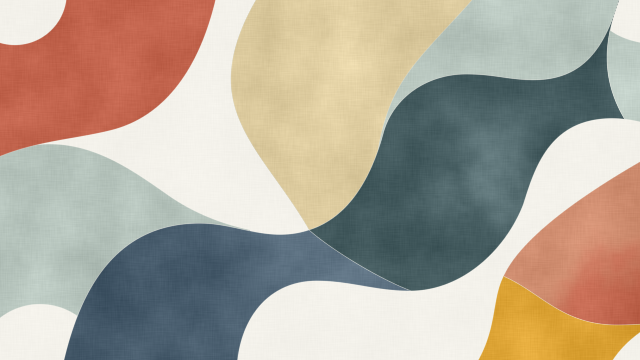
Write a Shadertoy shader that draws this background.

```glsl
// Flowing abstract ribbons and petals in muted watercolour on woven paper.
#define UNITS 432.0       // design units in the canvas height
#define FAR 1000.0        // distance used beyond the ends of a curve
#define WASH_SCALE 0.011  // frequency of the pigment clouds
#define WASH 0.10         // strength of the pigment clouds
#define WEAVE 0.022       // strength of the linen threads
#define RIM 0.22          // strength of the pale seam around shapes

const vec3 CREAM = vec3(0.955, 0.947, 0.920);
const vec3 SAGE = vec3(0.715, 0.770, 0.740);
const vec3 SAND = vec3(0.875, 0.805, 0.630);
const vec3 PINE = vec3(0.255, 0.345, 0.360);
const vec3 SLATE = vec3(0.270, 0.350, 0.415);
const vec3 RUST = vec3(0.755, 0.385, 0.295);
const vec3 SALMON = vec3(0.830, 0.570, 0.455);
const vec3 OCHRE = vec3(0.860, 0.635, 0.200);

float hash(vec2 c) {
    vec3 q = fract(vec3(c.xyx) * 0.1031);
    q += dot(q, q.yzx + 33.33);
    return fract((q.x + q.y) * q.z);
}

float lattice(vec2 cell, vec2 f) {
    float a = 6.2832 * hash(cell);
    return dot(vec2(cos(a), sin(a)), f);
}

float gradientNoise(vec2 p) {
    vec2 i = floor(p), f = p - i, o = vec2(1, 0);
    vec2 u = f * f * f * (f * (f * 6.0 - 15.0) + 10.0);
    return mix(mix(lattice(i, f), lattice(i + o, f - o), u.x),
               mix(lattice(i + o.yx, f - o.yx), lattice(i + 1.0, f - 1.0), u.x), u.y);
}

float fbm(vec2 p) {
    float sum = 0.0, amp = 0.8;
    for (int k = 0; k < 5; k++) {
        sum += amp * gradientNoise(p);
        p = mat2(1.6, 1.2, -1.2, 1.6) * p + 17.3;
        amp *= 0.5;
    }
    return sum;
}

// Signed offset from a cubic curve with rising x; set only within its span.
void arc(inout float d, vec2 p, vec2 a, vec2 b, vec2 c, vec2 e) {
    if (p.x < a.x || p.x >= e.x) return;
    vec2 k1 = 3.0 * (b - a), k2 = 3.0 * (a - 2.0 * b + c), k3 = e - a + 3.0 * (b - c);
    float t = 0.5, stride = 0.25;
    for (int k = 0; k < 16; k++) {
        float x = a.x + t * (k1.x + t * (k2.x + t * k3.x));
        t += x < p.x ? stride : -stride;
        stride *= 0.5;
    }
    float y = a.y + t * (k1.y + t * (k2.y + t * k3.y));
    vec2 tangent = normalize(k1 + t * (2.0 * k2 + 3.0 * t * k3));
    d = (p.y - y) * tangent.x;
}

// Fill where d is negative, with a soft pale seam.
void paint(inout vec3 col, vec3 ink, float d) {
    float px = UNITS / iResolution.y;
    col = mix(col, ink, smoothstep(0.6, -0.6, d / px));
    col = mix(col, CREAM, RIM * smoothstep(1.2, 0.0, abs(d)));
}

void mainImage(out vec4 fragColor, in vec2 fragCoord) {
    vec2 p = fragCoord * UNITS / iResolution.y;
    p.y = UNITS - p.y;   // design space runs downward
    vec2 q = p.yx;       // swapped axes for upright curves

    // Ribbon: upper and lower edges, then its cut at the right
    float top = p.x < 400.0 ? -FAR : FAR;
    arc(top, p, vec2(74, 445), vec2(95, 345), vec2(140, 268), vec2(240, 268));
    arc(top, p, vec2(240, 268), vec2(285, 268), vec2(322, 292), vec2(371, 276));
    arc(top, p, vec2(371, 276), vec2(418, 261), vec2(445, 215), vec2(460, 160));
    arc(top, p, vec2(460, 160), vec2(471, 119), vec2(510, 89), vec2(560, 89));
    arc(top, p, vec2(560, 89), vec2(592, 89), vec2(612, 96), vec2(640, 96));
    arc(top, p, vec2(640, 96), vec2(700, 96), vec2(727, 58), vec2(745, -8));
    float base = -FAR, cut = -FAR;
    arc(base, p, vec2(284, 445), vec2(286, 385), vec2(320, 337), vec2(380, 337));
    arc(base, p, vec2(380, 337), vec2(420, 337), vec2(450, 349), vec2(492, 349));
    arc(base, p, vec2(492, 349), vec2(557, 349), vec2(608, 297), vec2(628, 245));
    arc(base, p, vec2(628, 245), vec2(642, 200), vec2(660, 142), vec2(735, 142));
    arc(base, p, vec2(735, 142), vec2(752, 142), vec2(770, 146), vec2(790, 152));
    arc(cut, q, vec2(-5, 745), vec2(45, 725), vec2(95, 718), vec2(150, 754));

    // Central petal: left edge runs on as the ribbon seam
    float seam = -FAR, petal = -FAR;
    arc(seam, q, vec2(-5, 310), vec2(25, 292), vec2(60, 277), vec2(95, 277));
    arc(seam, q, vec2(95, 277), vec2(160, 277), vec2(205, 330), vec2(276, 371));
    arc(seam, q, vec2(276, 371), vec2(299, 397), vec2(335, 455), vec2(350, 496));
    arc(petal, q, vec2(-5, 571), vec2(75, 500), vec2(95, 466), vec2(190, 452));

    // Left hill and corner band
    float hill = -FAR, band = FAR;
    arc(hill, p, vec2(-20, 196), vec2(5, 182), vec2(30, 173), vec2(60, 173));
    arc(hill, p, vec2(60, 173), vec2(115, 173), vec2(160, 205), vec2(200, 233));
    arc(hill, p, vec2(200, 233), vec2(228, 253), vec2(262, 268), vec2(300, 276));
    arc(band, p, vec2(-20, 197), vec2(30, 170), vec2(85, 168), vec2(130, 157));
    arc(band, p, vec2(130, 157), vec2(205, 140), vec2(243, 70), vec2(260, -6));

    // Right side: leaf outline, its split, the corner and the small bay
    float leaf = -FAR, split = FAR, corner = -FAR, bay = -FAR;
    arc(leaf, q, vec2(185, 784), vec2(232, 700), vec2(285, 625), vec2(332, 604));
    arc(leaf, q, vec2(332, 604), vec2(362, 589), vec2(398, 598), vec2(445, 566));
    arc(split, p, vec2(595, 328), vec2(645, 345), vec2(670, 390), vec2(740, 390));
    arc(split, p, vec2(740, 390), vec2(757, 390), vec2(775, 389), vec2(790, 387));
    arc(corner, p, vec2(728, 445), vec2(740, 420), vec2(762, 400), vec2(790, 385));
    arc(bay, p, vec2(725, 30), vec2(740, 46), vec2(765, 52), vec2(790, 54));

    // Pigment clouds
    float cloud = fbm(p * WASH_SCALE + 4.0);
    float bloom = exp(-dot(p - vec2(585, 220), p - vec2(585, 220)) / 6000.0);
    vec3 pine = PINE + bloom * (0.07 + 0.12 * cloud);
    vec3 slate = SLATE + 0.09 * smoothstep(150.0, 400.0, p.x - 0.5 * (p.y - 300.0));
    float soak = p.y - 335.0 + 0.8 * (p.x - 700.0) + 90.0 * cloud;
    vec3 blush = mix(SALMON, RUST, 0.9 * smoothstep(-40.0, 50.0, soak));

    // Layers from back to front
    vec3 col = CREAM;
    paint(col, SAGE, max(-hill, top));
    paint(col, CREAM, length(p - vec2(48, 443)) - 78.0);
    paint(col, SAGE + 0.02, max(top, -seam));
    paint(col, SAND, max(max(top, -seam), petal));
    float ribbon = max(max(-top, base), cut);
    paint(col, slate, max(ribbon, seam));
    paint(col, pine, max(ribbon, -seam));
    paint(col, SAGE + 0.02, max(max(-cut, -bay), base));
    paint(col, RUST, max(band, 62.0 - length(p - vec2(18, -8))));
    paint(col, blush, max(-leaf, split));
    paint(col, OCHRE, max(max(-leaf, -split), corner));

    // Wash and woven threads; bare paper takes less pigment
    float pigment = smoothstep(0.0, 0.25, distance(col, CREAM));
    col += WASH * cloud * mix(0.15, 1.0, pigment);
    vec2 thread = vec2(gradientNoise(p * vec2(0.7, 0.06)), gradientNoise(p * vec2(0.06, 0.7)));
    col += WEAVE * (thread.x + thread.y) * mix(0.5, 1.0, pigment);
    fragColor = vec4(clamp(col, 0.0, 1.0), 1.0);
}
```
